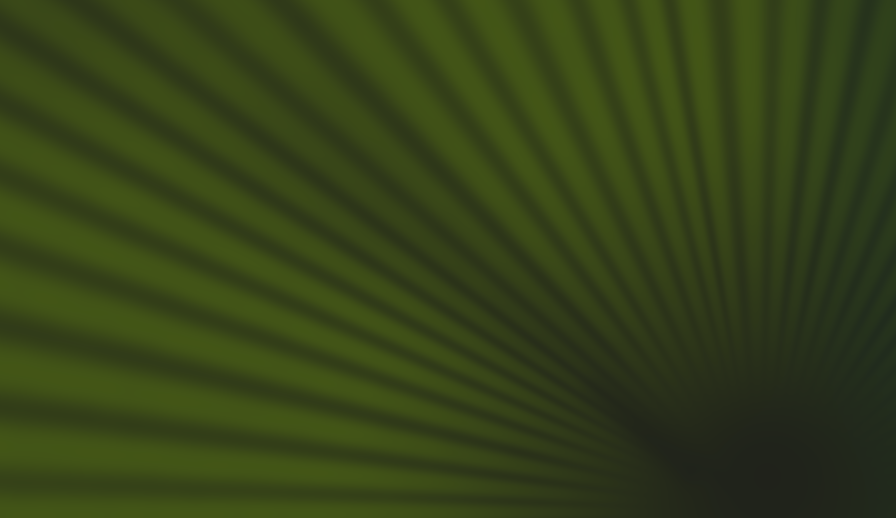
Write a WebGL 2 fragment shader that draws this background.

```glsl
#version 300 es
precision highp float;
// A dim green fan palm leaf: soft pleats spreading from a dark stem at the lower right.

#define HUB vec2(1.469, 0.013)
#define PLEAT_STEP 5.25
#define FIRST_PLEAT 2.2
#define GROOVE_DEPTH 0.46
#define FAN_RADIUS 0.88
#define GRAIN 0.025
#define SHADE_COLOR vec3(0.122, 0.132, 0.105)
#define LEAF_COLOR vec3(0.262, 0.335, 0.088)
#define RIGHT_TINT vec3(-0.018, 0.004, 0.012)

uniform vec2 u_resolution;
out vec4 fragColor;

float hash(vec2 p) {
    vec3 q = fract(vec3(p.xyx) * 0.1031);
    q += dot(q, q.yzx + 33.33);
    return fract((q.x + q.y) * q.z);
}

float valueNoise(vec2 p) {
    vec2 cell = floor(p);
    vec2 f = fract(p);
    f = f * f * (3.0 - 2.0 * f);
    float low = mix(hash(cell), hash(cell + vec2(1, 0)), f.x);
    float high = mix(hash(cell + vec2(0, 1)), hash(cell + vec2(1, 1)), f.x);
    return mix(low, high, f.y);
}

float bump(float x, float center, float width) {
    float d = (x - center) / width;
    return exp(-d * d);
}

float segmentDistance(vec2 p, vec2 a, vec2 b) {
    vec2 ab = b - a;
    float h = clamp(dot(p - a, ab) / dot(ab, ab), 0.0, 1.0);
    return length(p - a - ab * h);
}

// Dark valleys between pleats; the spacing varies gently around the fan.
float grooves(float angle) {
    float drift = 1.3 * bump(angle, 18.0, 9.0)
                - 3.0 * bump(angle, 43.0, 11.0)
                - 1.1 * bump(angle, 60.0, 7.0)
                - 1.3 * bump(angle, 82.0, 5.0);
    float phase = (angle - FIRST_PLEAT - drift) / PLEAT_STEP;
    float valley = 0.5 + 0.5 * cos(6.28319 * phase);
    float strength = mix(0.8, 1.1, hash(vec2(floor(phase + 0.5) + 40.0, 7.0)));
    return pow(valley, 1.5) * strength;
}

void main() {
    vec2 p = gl_FragCoord.xy / u_resolution.y;
    vec2 d = p - HUB;
    float radius = length(d);
    float angle = degrees(atan(d.y, -d.x));

    // Light grows away from the hub
    float light = 0.08 + 0.91 * smoothstep(0.0, FAN_RADIUS, radius);

    // Broad shadow across the middle, dim right side and upper left corner
    float rightSide = smoothstep(1.38, 1.74, p.x);
    float inner = 1.0 - smoothstep(0.75, 1.6, radius);
    light *= 1.0 - bump(angle, 39.0, 9.0) * mix(0.14, 0.36, inner);
    light *= 1.0 - 0.42 * rightSide;
    light *= 1.0 - 0.16 * smoothstep(1.3, 1.75, radius) * smoothstep(20.0, 34.0, angle);

    // Pleats fade into blur near the hub
    float contrast = GROOVE_DEPTH * smoothstep(0.16, 0.5, radius);
    light *= 1.0 - contrast * grooves(angle);

    // Dark stem and the split leading into it
    vec2 stem = (p - vec2(1.48, 0.09)) / vec2(0.15, 0.14);
    light *= 1.0 - 0.85 * exp(-dot(stem, stem));
    float split = segmentDistance(p, vec2(1.14, 0.25), vec2(1.33, 0.09));
    float splitFade = smoothstep(1.06, 1.26, p.x);
    light *= 1.0 - 0.65 * splitFade * exp(-pow(split / 0.03, 2.0));

    // Faint mottling
    light += GRAIN * (valueNoise(p * 24.0) - 0.5) * smoothstep(0.1, 0.6, radius);

    vec3 color = mix(SHADE_COLOR, LEAF_COLOR, clamp(light, 0.0, 1.0));
    color += RIGHT_TINT * rightSide * smoothstep(0.05, 0.4, radius);
    fragColor = vec4(color, 1.0);
}
```
